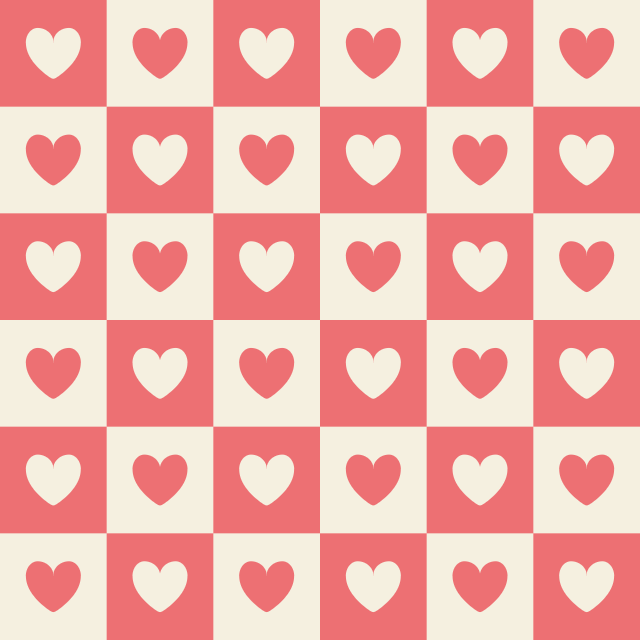
Write a WebGL 2 fragment shader that draws this pattern.

```glsl
#version 300 es
precision highp float;
// A two-colour checkerboard with a heart centred in every square, each heart
// taking the opposite colour of its square. The board and the heart are smooth
// signs (-1 to 1) multiplied together, so every crossing swaps the colours.

#define CELLS 6.0            // squares across and down
#define HEART_WIDTH 0.258    // half width, in squares
#define SHOULDER 0.10        // height of the widest point above the centre
#define LOBE_X 0.147         // sideways offset of each lobe's top
#define LOBE_INNER 0.149     // lobe radius towards the notch
#define LOBE_HEIGHT 0.138    // lobe radius upwards
#define TAPER 0.352          // depth of the sides below the shoulder
#define TIP_ROUND 0.02       // softening of the lower tip
#define CORAL vec3(0.93, 0.44, 0.45)
#define CREAM vec3(0.96, 0.94, 0.88)

uniform vec2 u_resolution;
out vec4 fragColor;

// Approximate signed distance to the heart, negative inside.
float heartDistance(vec2 p) {
    float x = abs(p.x);
    float y = p.y - SHOULDER;

    // Lobes: half ellipses, wider on the notch side.
    if (y > 0.0) {
        float radiusX = x < LOBE_X ? LOBE_INNER : HEART_WIDTH - LOBE_X;
        vec2 radii = vec2(radiusX, LOBE_HEIGHT);
        vec2 q = vec2(x - LOBE_X, y) / radii;
        float r = max(length(q), 1e-4);
        return (r - 1.0) * r / max(length(q / radii), 1e-4);
    }

    // Sides: parabolas meeting at a rounded tip.
    float t = -y / TAPER;
    float softX = sqrt(x * x + TIP_ROUND * TIP_ROUND);
    float level = softX / HEART_WIDTH + t * t - 1.0;
    vec2 slope = vec2(x / softX / HEART_WIDTH, 2.0 * t / TAPER);
    return level / max(length(slope), 1e-3);
}

// Distance to the nearest grid line, negative in even rows or columns.
vec2 gridDistance(vec2 p) {
    return abs(mod(p + 0.5, 2.0) - 1.0) - 0.5;
}

void main() {
    vec2 grid = gl_FragCoord.xy / u_resolution * CELLS;
    float pixel = CELLS / min(u_resolution.x, u_resolution.y);

    // Antialiased signs of the board and of the heart.
    vec2 board = clamp(2.0 * gridDistance(grid) / pixel, -1.0, 1.0);
    float outside = clamp(2.0 * heartDistance(fract(grid) - 0.5) / pixel, -1.0, 1.0);

    float ink = 0.5 - 0.5 * board.x * board.y * outside;
    fragColor = vec4(mix(CREAM, CORAL, ink), 1.0);
}
```
